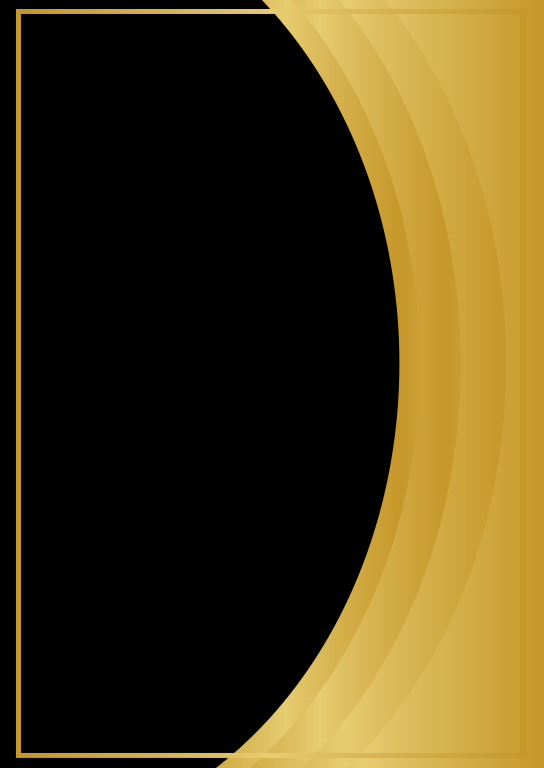
Give the GLSL for this background, as a Shadertoy shader.

```glsl
const vec3 BLACK = vec3(0.0);
const vec3 PALE_GOLD = vec3(0.905, 0.805, 0.45);
const vec3 DEEP_GOLD = vec3(0.775, 0.593, 0.163);

// Horizontal metallic sheen: pale at peak, deep one span away, then mirrored
vec3 goldSheen(float x, float peak, float span) {
    float t = 2.0 * abs(fract((x - peak) / (2.0 * span) + 0.5) - 0.5);
    return mix(PALE_GOLD, DEEP_GOLD, pow(t, 0.85));
}

// Approximate signed distance to an ellipse
float ellipseDistance(vec2 p, vec2 radii) {
    float k = length(p / radii);
    return k * (k - 1.0) / max(length(p / (radii * radii)), 0.0001);
}

float boxDistance(vec2 p, vec2 halfSize) {
    vec2 d = abs(p) - halfSize;
    return max(d.x, d.y);
}

// Smooth coverage of the inside of a shape
float coverage(float d) {
    return clamp(0.5 - d * iResolution.y, 0.0, 1.0);
}

void mainImage(out vec4 fragColor, in vec2 fragCoord) {
    vec2 p = fragCoord / iResolution.xy * vec2(0.7083, 1.0);

    // Nested ellipses, outermost first: centre x, radius x, radius y
    vec3 ellipses[4] = vec3[4](
        vec3(0.154, 0.505, 0.651), vec3(0.095, 0.505, 0.651),
        vec3(0.039, 0.508, 0.638), vec3(0.003, 0.517, 0.625));
    // Sheen peak and span inside each ellipse
    vec2 sheens[3] = vec2[3](
        vec2(0.449, 0.209), vec2(0.417, 0.163), vec2(0.371, 0.150));

    vec3 color = goldSheen(p.x, 0.475, 0.235);
    for (int i = 0; i < 4; i++) {
        vec2 q = p - vec2(ellipses[i].x, 0.527);
        vec3 fill = i < 3 ? goldSheen(p.x, sheens[min(i, 2)].x, sheens[min(i, 2)].y) : BLACK;
        color = mix(color, fill, coverage(ellipseDistance(q, ellipses[i].yz)));
    }

    // Thin gold frame, slightly wider on the right
    float outer = boxDistance(p - vec2(0.3535, 0.5007), vec2(0.3327, 0.4876));
    float inner = boxDistance(p - vec2(0.3522, 0.5007), vec2(0.3249, 0.4811));
    color = mix(color, goldSheen(p.x, 0.3535, 0.3327), coverage(max(outer, -inner)));

    fragColor = vec4(color, 1.0);
}
```
